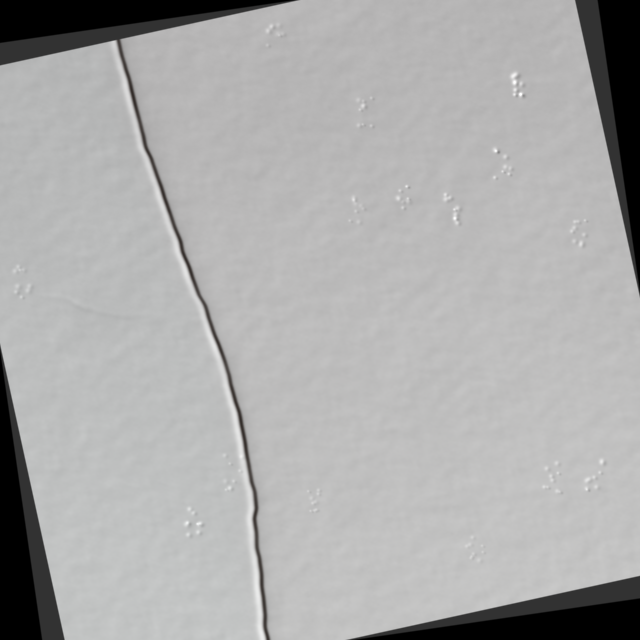
Reproduce this texture procedurally as a Shadertoy shader.

```glsl
// Draws a tilted pale plaster sheet with one long crack and small chips, on black.

const vec3 SHEET_TOP = vec3(0.712, 0.708, 0.708);
const vec3 SHEET_BOTTOM = vec3(0.768, 0.768, 0.766);
const vec3 BACKING = vec3(0.195);

// Horizontal crack positions, evenly spaced from above the top to below the bottom
const float CRACK_X[11] = float[11](0.150, 0.172, 0.2005, 0.2357, 0.280,
    0.3268, 0.3685, 0.3932, 0.405, 0.4167, 0.428);

// Chip clusters: centre x, centre y, brightness
const int CLUSTERS = 15;
const vec3 CHIPS[CLUSTERS] = vec3[CLUSTERS](
    vec3(0.807, 0.866, 1.0), vec3(0.574, 0.825, 0.45), vec3(0.785, 0.745, 0.65),
    vec3(0.634, 0.698, 0.5), vec3(0.707, 0.674, 0.75), vec3(0.554, 0.670, 0.35),
    vec3(0.903, 0.632, 0.5), vec3(0.036, 0.560, 0.45), vec3(0.304, 0.188, 0.6),
    vec3(0.488, 0.210, 0.35), vec3(0.862, 0.255, 0.5), vec3(0.927, 0.257, 0.5),
    vec3(0.742, 0.140, 0.3), vec3(0.430, 0.945, 0.35), vec3(0.364, 0.262, 0.35));

float hash(vec2 p) {
    uvec2 q = uvec2(ivec2(p)) * uvec2(1597u, 3812u);
    uint n = (q.x ^ q.y) * 27183u + 7919u;
    n = (n ^ (n >> 13u)) * 66037u;
    n ^= n >> 15u;
    return float(n & 65535u) / 65535.0;
}

float noise(vec2 p) {
    vec2 cell = floor(p), f = fract(p);
    f = f * f * (3.0 - 2.0 * f);
    float low = mix(hash(cell), hash(cell + vec2(1, 0)), f.x);
    float high = mix(hash(cell + vec2(0, 1)), hash(cell + vec2(1, 1)), f.x);
    return mix(low, high, f.y);
}

float fbm(vec2 p) {
    float sum = 0.0, amp = 0.5;
    for (int i = 0; i < 4; i++) {
        sum += amp * noise(p);
        p = mat2(1.6, 1.2, -1.2, 1.6) * p + 17.0;
        amp *= 0.5;
    }
    return sum;
}

float bell(float d, float width) {
    return exp(-d * d / (width * width));
}

// Coverage of a turned square around the given centre
float turnedSquare(vec2 p, vec2 centre, float angle, float halfSide, float soft) {
    float c = cos(angle), s = sin(angle);
    vec2 q = abs(mat2(c, -s, s, c) * (p - centre));
    return 1.0 - smoothstep(-soft, soft, max(q.x, q.y) - halfSide);
}

// Catmull-Rom curve through the crack positions, with a fine jitter
float crackX(float y) {
    float t = clamp((1.0 - y) * 8.0, 0.0, 7.999);
    int i = int(t);
    float f = fract(t);
    float a = CRACK_X[i], b = CRACK_X[i + 1], c = CRACK_X[i + 2], d = CRACK_X[i + 3];
    float curve = b + 0.5 * f * (c - a + f * (2.0 * a - 5.0 * b + 4.0 * c - d
        + f * (3.0 * (b - c) + d - a)));
    return curve + 0.005 * (noise(vec2(y * 48.0, 3.0)) - 0.5);
}

// Raised light lip, dark gap and soft shade from left to right
vec3 crackTone(vec2 p) {
    float d = (p.x - crackX(p.y)) * 0.94;
    float wear = noise(vec2(p.y * 26.0, 9.0));
    float lip = bell(d + 0.0075, 0.0055) * (0.07 + 0.08 * wear);
    float gap = bell(d, 0.0032) * (0.42 + 0.16 * wear);
    float shade = smoothstep(0.0, 0.003, d) * exp(-max(d, 0.0) / 0.010) * 0.09;
    return vec3(lip) - gap * vec3(0.96, 1.0, 1.02) - shade;
}

// Scattered embossed flecks: a light spot beside a dark one
float chipRelief(vec2 p, vec3 chip, float seed) {
    float relief = 0.0;
    vec2 spread = vec2(0.034, 0.064) * mix(1.0, 0.6, chip.z);
    for (int i = 0; i < 9; i++) {
        vec2 key = vec2(float(i), seed * 7.0);
        vec2 jitter = vec2(hash(key + 31.0), hash(key + 67.0)) - 0.5;
        vec2 q = p - chip.xy - jitter * spread;
        float size = mix(0.0018, 0.0042, hash(key + 101.0));
        relief += bell(length(q), size) - 0.6 * bell(length(q - vec2(0.004, -0.002)), size);
    }
    return relief * chip.z * 0.22;
}

void mainImage(out vec4 fragColor, in vec2 fragCoord) {
    vec2 p = fragCoord / iResolution.xy;
    float soft = max(0.0015, 0.75 / iResolution.y);
    vec2 centre = vec2(0.5, 0.499);

    // Sheet gradient and broad mottling
    float fall = smoothstep(-0.1, 1.05, p.y - 0.12 * (p.x - 0.5));
    vec3 sheet = mix(SHEET_BOTTOM, SHEET_TOP, fall);
    sheet += 0.030 * (fbm(p * 6.0 + 40.0) - 0.47);
    sheet += vec3(-0.004, 0.003, 0.003) * smoothstep(0.02, -0.05, p.x - crackX(p.y));

    // Fine relief lit from the upper left
    vec2 grain = p * vec2(42.0, 52.0) + 80.0;
    sheet += 0.055 * (fbm(grain) - fbm(grain + vec2(0.35, -0.35)));

    // Faint wrinkle at the left
    float wrinkle = p.y - 0.527 + 0.18 * (p.x - 0.06) - 0.012 * noise(vec2(p.x * 30.0, 5.0));
    float reach = smoothstep(0.04, 0.09, p.x) * smoothstep(0.27, 0.17, p.x);
    sheet += reach * (0.018 * bell(wrinkle - 0.005, 0.005) - 0.025 * bell(wrinkle, 0.005));

    // Chips and crack
    for (int i = 0; i < CLUSTERS; i++) sheet += chipRelief(p, CHIPS[i], float(i + 1));
    sheet += crackTone(p);

    // Backing and sheet over black
    vec3 colour = BACKING * turnedSquare(p, centre, 0.144, 0.5012, soft);
    colour = mix(colour, sheet, turnedSquare(p, centre, 0.2151, 0.4963, soft));
    fragColor = vec4(clamp(colour, 0.0, 1.0), 1.0);
}
```
